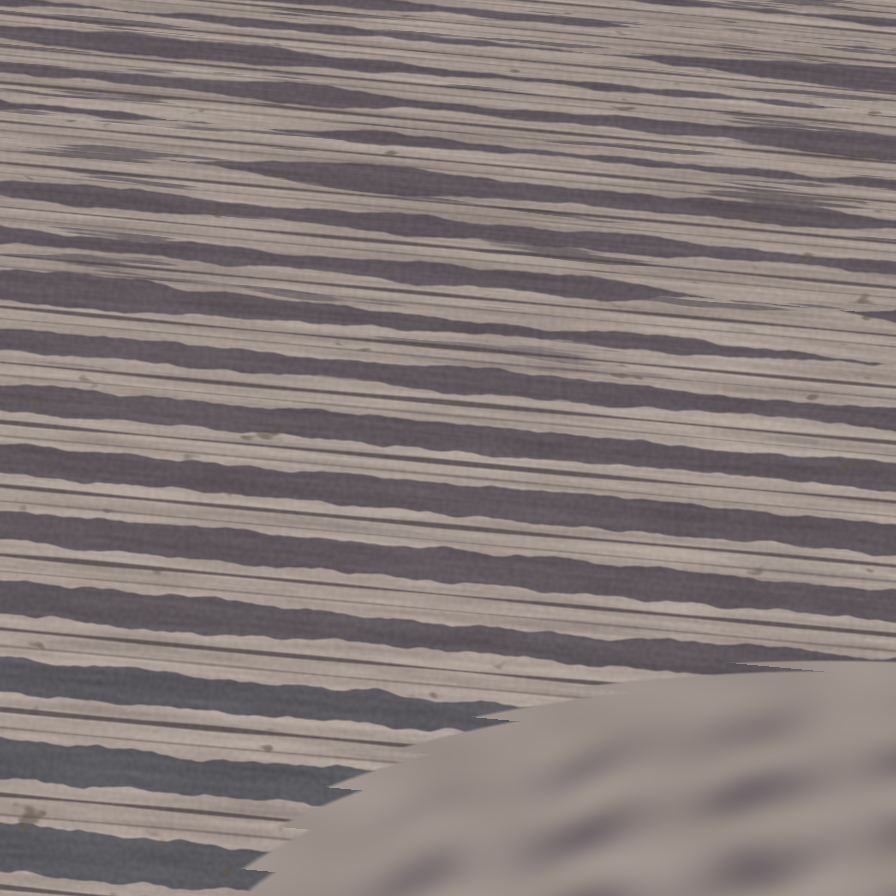
A three.js fragment shader for this texture:

```glsl
// Weathered slatted boards receding upward, with peeling paint and a blurred corner patch.
varying vec2 vUv;

const float SLOPE = 0.09;        // fall of the boards from left to right
const float FAR_PITCH = 0.0348;  // board pitch at the top edge
const float GROWTH = 0.0727;     // pitch gained per unit of depth
const float EDGE = 0.0016;       // edge softness in canvas units
const float GROOVE = 0.026;      // half width of thin grooves, in pitches

const vec3 PAINT_LIGHT = vec3(0.70, 0.65, 0.615);
const vec3 PAINT_DULL = vec3(0.54, 0.49, 0.47);
const vec3 GAP_WARM = vec3(0.37, 0.34, 0.36);
const vec3 GAP_COOL = vec3(0.35, 0.35, 0.37);
const vec3 GROOVE_DARK = vec3(0.31, 0.27, 0.28);
const vec3 STAIN = vec3(0.38, 0.34, 0.30);

const vec2 PATCH_CENTER = vec2(0.98, -0.06);
const vec2 PATCH_RADIUS = vec2(0.72, 0.32);
const vec2 BLOB_PITCH = vec2(0.195, 0.085);
const float BLOB_TILT = 0.25;
const vec3 BLUR_LIGHT = vec3(0.61, 0.565, 0.54);
const vec3 BLUR_DARK = vec3(0.43, 0.39, 0.405);

vec2 hashGradient(vec2 cell) {
  float n = fract(sin(dot(cell, vec2(127.1, 311.7))) * 43758.5);
  return vec2(cos(n * 6.2832), sin(n * 6.2832));
}

// Gradient noise, roughly -0.7 to 0.7
float noise(vec2 p) {
  vec2 i = floor(p);
  vec2 f = fract(p);
  vec2 u = f * f * f * (f * (f * 6.0 - 15.0) + 10.0);
  vec2 e = vec2(1.0, 0.0);
  float a = dot(hashGradient(i), f);
  float b = dot(hashGradient(i + e.xy), f - e.xy);
  float c = dot(hashGradient(i + e.yx), f - e.yx);
  float d = dot(hashGradient(i + e.xx), f - e.xx);
  return mix(mix(a, b, u.x), mix(c, d, u.x), u.y);
}

float fbm(vec2 p) {
  float sum = 0.0;
  float gain = 1.0;
  for (int i = 0; i < 3; i++) {
    sum += gain * noise(p);
    p = p * 2.1 + 13.7;
    gain *= 0.55;
  }
  return sum;
}

float below(float dist, float soft) {
  return 1.0 - smoothstep(-soft, soft, dist);
}

vec3 boards(vec2 p, float depth, float row) {
  float pitch = FAR_PITCH + GROWTH * depth;
  float soft = EDGE / pitch;
  float id = floor(row + 0.5);
  float f = row - id;
  float wear = 1.0 - smoothstep(0.24, 0.46, depth);

  // Painted wood with long grain streaks
  float grain = fbm(vec2(p.x * 3.0, row * 4.5));
  float fine = noise(vec2(p.x * 14.0, row * 13.0));
  float tone = 0.72 + 0.55 * grain + 0.25 * fine - 0.18 * wear;
  vec3 color = mix(PAINT_DULL, PAINT_LIGHT, clamp(tone, 0.0, 1.0));

  // Thin streaks where paint has worn through, mostly far away
  float streak = noise(vec2(p.x * 4.0 + 31.0, row * 4.0)) + 0.35 * fine;
  color = mix(color, GAP_WARM, smoothstep(0.24, 0.42, streak) * mix(0.15, 0.75, wear));

  // Grooves either side of each board
  float drift = 0.03 * noise(vec2(p.x * 2.0, id * 5.13));
  float thick = GROOVE * (1.0 + 1.5 * noise(vec2(p.x * 5.0, id * 3.71)));
  float lower = below(abs(f - 0.42 - drift) - thick, soft);
  float upper = below(abs(f + 0.36 + drift) - thick * 0.5, soft);
  color = mix(color, GROOVE_DARK, 0.8 * lower);
  color = mix(color, GROOVE_DARK, 0.4 * upper);

  // Dark gaps with ragged edges, broken up by wear
  float breaks = fbm(vec2(p.x * 2.6 + 4.0, id * 7.37));
  float halfWidth = mix(0.225, 0.13, wear) + mix(0.07, 0.36, wear) * breaks;
  float ragged = 0.07 * fbm(vec2(p.x * 17.0, id * 9.19 + step(0.0, f) * 4.3));
  float gap = below(abs(f) - halfWidth - ragged, soft);
  vec3 gapColor = mix(GAP_WARM, GAP_COOL, smoothstep(0.6, 0.85, depth));
  gapColor += 0.035 * grain + 0.03 * fine;
  color = mix(color, gapColor, gap);

  // Scattered stains and fine grit
  float stain = fbm(vec2(p.x * 15.0, row * 2.3) + 71.0);
  color = mix(color, STAIN, 0.6 * smoothstep(0.52, 0.75, stain));
  return color + 0.03 * noise(p * 150.0);
}

// Soft tilted blobs, fading toward the rim
vec3 blurredPatch(vec2 p, float inside) {
  vec2 q = vec2(p.x - 0.846, 0.20 - p.y + BLOB_TILT * (p.x - 0.846));
  q += 0.018 * vec2(noise(p * 9.0), noise(p * 9.0 + 40.0));
  vec2 wave = 0.5 + 0.5 * cos(6.2832 * q / BLOB_PITCH);
  float blob = wave.y * mix(0.25, 1.0, wave.x) * smoothstep(0.03, 0.32, inside);
  vec3 color = mix(BLUR_LIGHT, BLUR_DARK, 0.95 * blob);
  return color + 0.05 * noise(p * vec2(7.0, 14.0));
}

void main() {
  float depth = 1.0 - vUv.y - SLOPE * vUv.x;
  float row = log(1.0 + depth * GROWTH / FAR_PITCH) / GROWTH;
  float inside = 1.0 - length((vUv - PATCH_CENTER) / PATCH_RADIUS);
  float stepped = inside + 0.05 * (fract(row * 2.0) - 0.5);
  float patchMask = smoothstep(-0.008, 0.008, stepped);
  vec3 color = mix(boards(vUv, depth, row), blurredPatch(vUv, inside), patchMask);
  gl_FragColor = vec4(color, 1.0);
}
```
